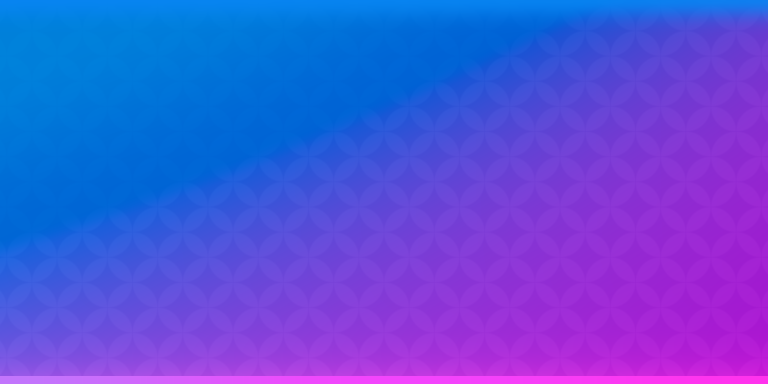
Reproduce this background procedurally as a WebGL 2 fragment shader.

```glsl
#version 300 es
precision highp float;
// Blue to violet diagonal backdrop with a faint circle lattice, edge glows and a bright base strip.

#define PERIOD 0.131          // lattice spacing, in canvas heights
#define LATTICE_Y 0.592       // height of one lattice node on the centre line
#define STAR_DEPTH 0.022      // darkening between overlapping circles
#define STRIP_HEIGHT 0.0208   // bright strip along the base
#define EDGE_SOFTNESS 0.03    // blur of the diagonal border
#define TOP_GLOW 0.045        // fade length of the upper glow
#define BASE_GLOW 0.065       // fade length of the lower glow

uniform vec2 u_resolution;
out vec4 fragColor;

// Height of the curved diagonal border at horizontal position x.
float borderHeight(float x) {
    return 0.354 + 0.60 * x + 0.28 * x * x;
}

// Coverage of touching circles centred on a square grid.
float circleGrid(vec2 p, float blur) {
    vec2 cell = fract(p / PERIOD + 0.5) - 0.5;
    return 1.0 - smoothstep(0.5 - blur, 0.5 + blur, length(cell));
}

// Two staggered grids leave four-pointed stars where only one covers.
float starPattern(vec2 p, float blur) {
    float both = circleGrid(p, blur) * circleGrid(p + 0.5 * PERIOD, blur);
    return 1.0 - both;
}

vec3 blueField(float depth, float x) {
    float lift = smoothstep(0.0, 0.5, depth);
    return vec3(0.0, 0.38 + 0.10 * lift + 0.03 * (1.0 - x), 0.84 + 0.02 * lift);
}

vec3 violetField(float depth, float x) {
    float red = 0.08 + 0.62 * (1.0 - exp(-2.6 * depth));
    float green = 0.41 - 0.08 * x - 0.28 * depth + 0.07 * depth * depth;
    return vec3(red, green, 0.88 - 0.05 * x);
}

vec3 stripColor(float x) {
    vec3 lilac = vec3(0.76, 0.46, 0.99);
    vec3 pink = vec3(0.95, 0.27, 0.99);
    vec3 magenta = vec3(1.0, 0.20, 0.93);
    vec3 color = mix(lilac, pink, smoothstep(0.0, 0.5, x));
    return mix(color, magenta, smoothstep(0.5, 1.0, x));
}

void main() {
    vec2 uv = gl_FragCoord.xy / u_resolution;
    float pixel = 1.0 / u_resolution.y;
    float aspect = u_resolution.x / u_resolution.y;

    // Blue above the border, violet below it
    float depth = borderHeight(uv.x) - uv.y;
    float below = smoothstep(-EDGE_SOFTNESS, EDGE_SOFTNESS, depth);
    vec3 color = mix(blueField(max(-depth, 0.0), uv.x),
                     violetField(max(depth, 0.0), uv.x), below);

    // Star lattice, weaker on the blue side
    vec2 p = vec2((uv.x - 0.5) * aspect, uv.y - LATTICE_Y);
    float stars = starPattern(p, 0.75 * pixel / PERIOD + 0.01);
    color -= STAR_DEPTH * stars * mix(0.4, 1.0, below) * vec3(1.0, 1.0, 0.7);

    // Glows along the upper and lower edges
    float topDistance = (1.0 - uv.y) / TOP_GLOW;
    color = mix(color, vec3(0.03, 0.52, 0.95), 0.9 * exp(-topDistance * topDistance));
    color += vec3(0.15, 0.03, 0.03) * exp(-max(uv.y - STRIP_HEIGHT, 0.0) / BASE_GLOW);

    // Bright base strip
    float strip = 1.0 - smoothstep(-0.5 * pixel, 0.5 * pixel, uv.y - STRIP_HEIGHT);
    color = mix(color, stripColor(uv.x), strip);

    fragColor = vec4(clamp(color, 0.0, 1.0), 1.0);
}
```
